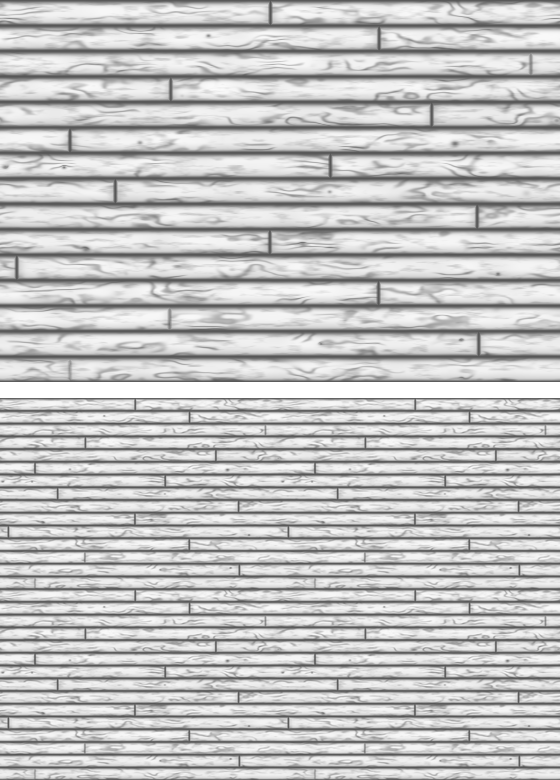
Top: one tile. Bottom: repeated 2 by 2.
Write a Shadertoy shader that draws this texture map.

```glsl
// Pale horizontal wood planks with soft dark gaps, staggered butt joints, grain and knots.

const float ROWS = 15.0;
const float GAP_TONE = 0.34;

// Butt joint of each row, as a share of the width, from the top row down
const float JOINTS[15] = float[15](
    0.483, 0.677, 0.948, 0.305, 0.771, 0.125, 0.590, 0.206,
    0.852, 0.482, 0.030, 0.676, 0.303, 0.855, 0.125);

float hash(vec2 p) {
    return fract(sin(dot(p, vec2(127.1, 311.7))) * 43758.5453);
}

float noise(vec2 p) {
    vec2 cell = floor(p);
    vec2 t = fract(p);
    t = t * t * (3.0 - 2.0 * t);
    float low = mix(hash(cell), hash(cell + vec2(1.0, 0.0)), t.x);
    float high = mix(hash(cell + vec2(0.0, 1.0)), hash(cell + vec2(1.0, 1.0)), t.x);
    return mix(low, high, t.y);
}

float fbm(vec2 p) {
    return 0.6 * noise(p) + 0.28 * noise(p * 2.03 + 7.1) + 0.12 * noise(p * 4.1 + 3.7);
}

float bell(float distanceFromCentre, float width) {
    float d = distanceFromCentre / width;
    return exp(-d * d);
}

// Small dark knots scattered along a plank
float knots(vec2 p, float plankLength, float seed) {
    float sum = 0.0;
    for (int i = 0; i < 3; i++) {
        vec2 key = vec2(seed, float(i) + 3.0);
        vec2 centre = vec2(hash(key) * plankLength, mix(0.35, 0.85, hash(key + 11.0)));
        float radius = mix(0.06, 0.12, hash(key + 23.0));
        float strength = smoothstep(0.45, 0.9, hash(key + 37.0));
        vec2 offset = (p - centre) * vec2(0.7, 1.0);
        sum += strength * bell(length(offset), radius);
    }
    return sum;
}

// Arched growth rings, showing in patches, with long fine streaks
float grain(vec2 p, float seed, float knot) {
    vec2 q = p + vec2(seed * 17.3, seed * 5.7);
    float field = 2.0 * p.y + 4.5 * fbm(q * vec2(0.55, 1.5)) + 0.6 * knot;
    float rings = pow(0.5 + 0.5 * sin(6.2832 * field), 2.5);
    float patches = smoothstep(0.38, 0.75, noise(q * vec2(0.8, 2.6) + 41.0));
    float streaks = smoothstep(0.45, 0.95, fbm(q * vec2(1.6, 7.0) + 19.0));
    return 0.26 * rings * patches + 0.17 * streaks;
}

// Wood tone: light middle, greyer lower edge
float plankFace(vec2 p, float plankLength, float seed) {
    float knot = knots(p, plankLength, seed);
    float tone = 0.985 - 0.025 * hash(vec2(seed, 5.0));
    tone -= 0.13 * smoothstep(0.55, 1.0, p.y);
    tone -= 0.05 * noise(p * vec2(0.9, 2.0) + seed * 9.1);
    return tone - grain(p, seed, knot) - 0.4 * knot;
}

// Gap between rows: wide shadow below it, tighter edge above it
float rowGap(vec2 p, float seed) {
    float wear = 0.88 + 0.24 * noise(vec2(p.x * 0.9, seed * 3.3));
    return max(bell(p.y, 0.145 * wear), bell(1.0 - p.y, 0.085 * wear));
}

float buttJoint(float x, float plankLength, float seed) {
    float d = min(x, plankLength - x);
    float strength = mix(0.4, 1.0, smoothstep(0.05, 0.45, hash(vec2(seed, 71.0))));
    return strength * max(bell(d, 0.085), 0.2 * bell(d, 0.25));
}

void mainImage(out vec4 fragColor, in vec2 fragCoord) {
    vec2 uv = fragCoord / iResolution.xy;
    float down = (1.0 - uv.y) * ROWS;
    float row = mod(floor(down), ROWS);

    // Plank space: one unit is a plank height, x starts at the joint, y runs down
    float plankLength = ROWS * iResolution.x / iResolution.y;
    float along = fract(uv.x - JOINTS[int(row)]);
    vec2 p = vec2(along * plankLength, fract(down));
    float seed = row + 1.0;

    float tone = plankFace(p, plankLength, seed);
    float dark = max(rowGap(p, seed), buttJoint(p.x, plankLength, seed));
    tone = mix(tone, GAP_TONE, dark);
    fragColor = vec4(vec3(clamp(tone, 0.0, 1.0)), 1.0);
}
```
